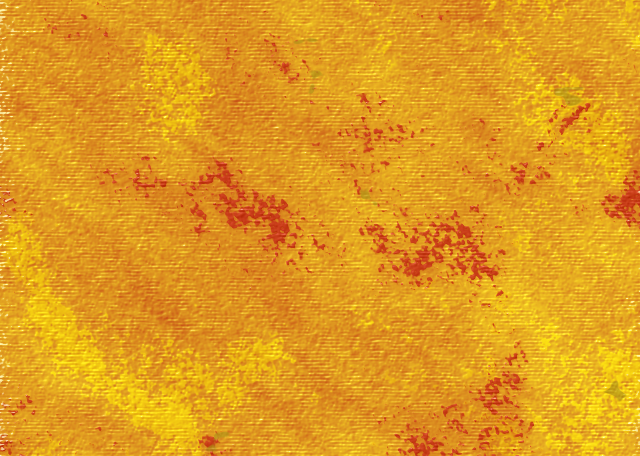
Give the GLSL for this texture, as a Shadertoy shader.

```glsl
#define THREADS 128.0      // woven rows per canvas height
#define RELIEF 0.27        // strength of the raking light
#define BASE_TONE 0.63     // average tone of the ground coat
#define PATCHINESS 0.34    // contrast of broad paint areas
#define STREAKINESS 0.17   // contrast of brush strokes
#define RED_LEVEL 0.26     // higher leaves less red
#define YELLOW_LEVEL 0.16  // higher leaves less yellow
#define FALL_ANGLE -0.70   // main brush direction
#define RISE_ANGLE 0.80    // direction of the crossing stroke

const vec3 RUST   = vec3(0.77, 0.28, 0.09);
const vec3 GOLD   = vec3(0.88, 0.62, 0.13);
const vec3 LEMON  = vec3(0.95, 0.79, 0.13);
const vec3 RED    = vec3(0.77, 0.19, 0.09);
const vec3 OLIVE  = vec3(0.70, 0.58, 0.10);
const vec3 CANVAS = vec3(0.98, 0.92, 0.68);

float hash(vec2 cell) {
    uvec2 k = uvec2(ivec2(cell)) * uvec2(1597u, 3812u) + uvec2(7919u, 104729u);
    uint n = (k.x ^ (k.y * 2671u)) * 747796u + 28913u;
    n = (n ^ (n >> 15)) * 739391u;
    n = (n ^ (n >> 13)) * 974711u;
    return float((n ^ (n >> 16)) & 65535u) / 65535.0;
}

float noise(vec2 p) {
    vec2 i = floor(p), f = fract(p);
    f = f * f * (3.0 - 2.0 * f);
    return mix(mix(hash(i), hash(i + vec2(1, 0)), f.x),
               mix(hash(i + vec2(0, 1)), hash(i + vec2(1, 1)), f.x), f.y);
}

// Layered noise centred on zero
float fbm(vec2 p) {
    float sum = 0.0, amp = 0.53;
    for (int i = 0; i < 4; i++) {
        sum += amp * (noise(p) - 0.5);
        p = mat2(1.6, 1.2, -1.2, 1.6) * p + 17.3;
        amp *= 0.5;
    }
    return sum;
}

// Coordinates with x running along a stroke
vec2 along(vec2 p, float angle) {
    float c = cos(angle), s = sin(angle);
    return vec2(c * p.x + s * p.y, c * p.y - s * p.x);
}

// Rough specks that catch dry paint, turned off the pixel axes
float grain(vec2 p) {
    float tooth = noise(along(p, 0.35) * 190.0);
    float pits = noise(along(p, -0.5) * vec2(105, 125) + 31.0);
    float lumps = noise(along(p, 0.9) * 55.0 + 67.0);
    return 0.45 * tooth + 0.4 * pits + 0.25 * lumps - 0.55;
}

// Straight broken threads, knots, faint bristle ridges and rough paint
float surface(vec2 p) {
    float row = p.y * THREADS + 0.25 * noise(p * vec2(30, 20));
    float worn = smoothstep(0.25, 0.75, noise(p * vec2(45, 70) + 5.0));
    float thread = sin(6.2832 * row) * worn;
    float knots = noise(vec2(p.x * THREADS * 0.8, row));
    float ridges = noise(along(p, FALL_ANGLE) * vec2(28, 95));
    return 0.17 * thread + 0.45 * knots + 0.25 * ridges + 0.95 * grain(p);
}

// Scattered smooth dabs with ragged rims
float dabs(vec2 p) {
    vec2 q = p * 9.0 + 0.5 * vec2(noise(p * 40.0), noise(p * 40.0 + 9.0));
    vec2 cell = floor(q);
    vec2 centre = 0.35 + 0.3 * vec2(hash(cell + 51.0), hash(cell + 83.0));
    float radius = 0.09 + 0.09 * hash(cell + 27.0);
    float blob = length((fract(q) - centre) * vec2(0.8, 1.2)) - radius;
    return step(0.91, hash(cell + 140.0)) * smoothstep(0.03, -0.03, blob);
}

void mainImage(out vec4 fragColor, in vec2 fragCoord) {
    vec2 p = fragCoord / iResolution.y;
    float aspect = iResolution.x / iResolution.y;
    vec2 warp = vec2(fbm(p * 5.0 + 23.0), fbm(p * 5.0 + 59.0));
    vec2 fall = along(p + 0.22 * warp, FALL_ANGLE);
    float specks = grain(p);
    float light = surface(p) - surface(p + vec2(-0.0020, 0.0026));

    // Ground coat from rust through gold to lemon
    float tone = BASE_TONE + PATCHINESS * fbm(fall * vec2(2.8, 4.2) + 3.0)
               + STREAKINESS * fbm(along(p, FALL_ANGLE) * vec2(9, 34) + 11.0)
               + 0.17 * specks + RELIEF * light;

    // Broken yellow strokes
    float yellow = fbm(fall * vec2(4.2, 6.5) + 42.0) + 0.45 * specks;
    yellow = smoothstep(YELLOW_LEVEL - 0.06, YELLOW_LEVEL + 0.07, yellow);
    tone += 0.12 * yellow;
    vec3 col = mix(RUST, GOLD, clamp((tone - 0.29) / 0.33, -0.1, 1.0));
    col = mix(col, LEMON, clamp((tone - 0.62) / 0.17, 0.0, 1.5));
    col.b -= 0.06 * yellow;

    // Dry red: falling patches and one rising sweep
    vec2 rise = along(p - vec2(aspect - 0.14, 0.75), RISE_ANGLE);
    vec2 reach = rise / vec2(0.20, 0.055);
    float sweep = exp(-dot(reach, reach));
    float red = fbm(fall * vec2(4.4, 7.5) + 77.0) + 0.55 * specks
              + sweep * (0.30 + 0.6 * fbm(rise * vec2(9, 60)));
    float stain = smoothstep(RED_LEVEL - 0.18, RED_LEVEL + 0.06, red);
    float cover = smoothstep(RED_LEVEL - 0.04, RED_LEVEL + 0.07, red);
    col = mix(col, RUST + vec3(0.05, 0.12, 0.02) + 0.2 * light, 0.35 * stain);
    col = mix(col, RED + 0.2 * light, 0.88 * cover);

    // Olive dabs
    col = mix(col, OLIVE + 0.12 * light, 0.7 * dabs(p));

    // Bare canvas flecks near the sides
    float side = min(p.x, aspect - p.x + 0.05 * p.y);
    float bare = 0.26 * exp(-side / 0.04) + 0.5 * specks + 0.3 * light;
    col = mix(col, CANVAS, 0.8 * smoothstep(0.26, 0.40, bare));

    // Glints on raised paint
    col += 0.3 * max(light - 0.15, 0.0) * vec3(0.4, 0.7, 0.9);
    fragColor = vec4(clamp(col, 0.0, 1.0), 1.0);
}
```
